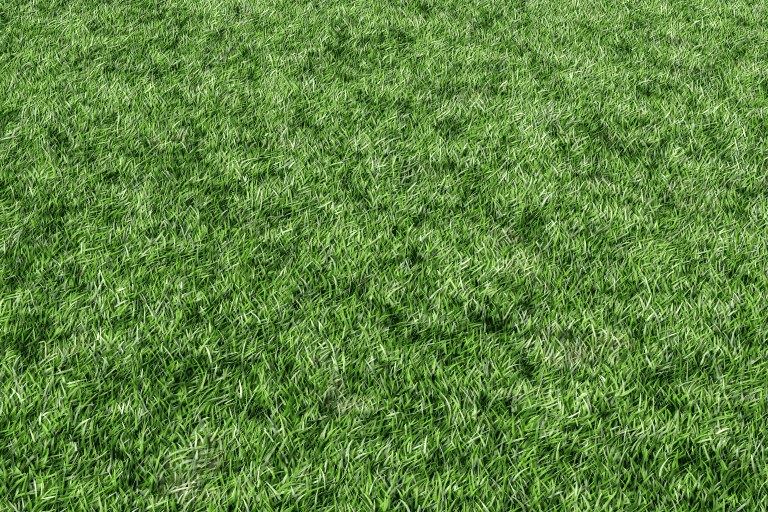
A Shadertoy shader for this texture:

```glsl
// A sunlit lawn receding from the viewer: layers of curved, tapering blades
// are rooted in jittered rows that shrink with distance, then painted from
// the dark undergrowth up, with soft shadows, uneven tufts and pale glints.

const float RECEDE = 0.55;   // loss of scale from the bottom to the top
const float CELL = 0.03;     // spacing of roots within one layer
const int LAYERS = 19;

vec3 hash3(vec2 p) {
    vec3 q = fract(p.xyx * vec3(0.1031, 0.1030, 0.0973));
    q += dot(q, q.yxz + 33.33);
    return fract((q.xxy + q.yzz) * q.zyx);
}

// Gradient noise, about -0.7 to 0.7
float corner(vec2 cell, vec2 offset) {
    float a = 6.2832 * hash3(cell + 71.0).x;
    return dot(vec2(cos(a), sin(a)), offset);
}

float gradientNoise(vec2 p) {
    vec2 i = floor(p), f = p - i;
    vec2 u = f * f * f * (f * (f * 6.0 - 15.0) + 10.0);
    vec2 e = vec2(1.0, 0.0);
    return mix(mix(corner(i, f), corner(i + e, f - e), u.x),
               mix(corner(i + e.yx, f - e.yx), corner(i + 1.0, f - 1.0), u.x), u.y);
}

// Shadow green to sunlit green
vec3 grassRamp(float tone) {
    vec3 c = mix(vec3(0.08, 0.16, 0.045), vec3(0.25, 0.42, 0.13), smoothstep(-0.05, 0.36, tone));
    c = mix(c, vec3(0.34, 0.58, 0.14), smoothstep(0.32, 0.62, tone));
    c = mix(c, vec3(0.48, 0.73, 0.21), smoothstep(0.58, 0.84, tone));
    return mix(c, vec3(0.64, 0.82, 0.40), smoothstep(0.82, 1.2, tone));
}

void mainImage(out vec4 fragColor, in vec2 fragCoord) {
    vec2 p = (fragCoord - vec2(0.5 * iResolution.x, 0.0)) / iResolution.y;
    float scale = 1.0 - RECEDE * p.y;
    vec2 ground = vec2(p.x / scale, -log(scale) / RECEDE);
    float pixel = 1.0 / (iResolution.y * scale);

    // Broad swells, tufts with dark gaps, and dapples within a tuft
    float swell = gradientNoise(ground * vec2(3.5, 6.0) + 9.0);
    float tufts = gradientNoise(ground * vec2(9.0, 15.0))
                + 0.9 * gradientNoise(ground * vec2(20.0, 30.0) + 5.0);
    float dapple = gradientNoise(ground * vec2(48.0, 62.0) + 31.0);
    float light = 0.28 * swell + 0.48 * tufts + 0.42 * dapple
                + 0.20 * (p.y - 0.4) + 0.07 * p.x;
    float comb = 0.7 * gradientNoise(ground * vec2(7.0, 9.0) + 43.0);

    // Worn patches that show dry stalks
    float worn = gradientNoise(ground * vec2(4.0, 7.0) + 17.0)
               + 0.5 * gradientNoise(ground * vec2(13.0, 20.0) + 3.0);
    float dry = smoothstep(0.15, 0.65, worn + 0.15 * p.x - 0.1 * p.y);

    // Undergrowth
    float soil = gradientNoise(ground * 90.0);
    vec3 color = grassRamp(0.2 + 0.25 * soil + light);
    color = mix(color, vec3(0.58, 0.56, 0.38), 0.6 * dry);

    for (int layer = 0; layer < LAYERS; layer++) {
        float height = float(layer) / float(LAYERS - 1);
        vec2 seed = vec2(37.0, 53.0) * float(layer + 1);
        vec2 shift = hash3(seed).xy;
        float pixelRow = floor(ground.y / CELL + shift.y);

        // Far rows first, so that near blades overlap them
        for (int j = 0; j >= -2; j--) {
            float row = pixelRow + float(j);
            float rowScale = exp(-RECEDE * (row + 0.5 - shift.y) * CELL);
            float pixelColumn = floor(p.x / (rowScale * CELL) + shift.x);

            for (int i = -2; i <= 1; i++) {
                vec2 cell = vec2(pixelColumn + float(i), row);
                vec3 place = hash3(cell + seed);
                vec3 look = hash3(cell + seed.yx + 211.0);

                vec2 rootGround = (cell + place.xy - shift) * CELL;
                vec2 root = vec2(rootGround.x * rowScale,
                                 (1.0 - exp(-RECEDE * rootGround.y)) / RECEDE);
                vec2 d = (p - root) / rowScale;

                // Most blades lean to the right, combed by the tufts
                float angle = clamp(mix(-0.6, 1.2, place.z) + comb, -0.64, 1.3);
                float size = mix(0.016, 0.05, look.x);
                float rise = size * cos(angle);
                float t = d.y / rise;
                if (t < 0.0 || t > 1.0) continue;

                // Curved spine, tapering to the tip
                float lean = tan(angle);
                float spine = lean * rise * t * (0.65 + 0.35 * t);
                float slope = lean * (0.65 + 0.7 * t);
                float side = (d.x - spine) * inversesqrt(1.0 + slope * slope);
                float halfWidth = mix(0.0011, 0.0040, fract(look.x * 7.0 + look.z))
                                * sqrt(1.0 - t) * (0.65 + 0.35 * t);
                float ends = smoothstep(0.0, 0.12, t);
                float cover = clamp((halfWidth - abs(side)) / pixel + 0.5, 0.0, 1.0) * ends;
                float shadow = 1.0 - smoothstep(0.0, 0.004, abs(side - 0.0025) - halfWidth);
                color *= 1.0 - 0.27 * shadow * ends * (1.0 - 0.6 * t);

                // Sun on the left face and near the tip
                float face = clamp(-side / max(halfWidth, 0.001), -1.0, 1.0);
                float tone = 0.05 + 0.42 * t + 0.62 * look.y + 0.24 * height
                           + 0.08 * face + light;
                vec3 blade = grassRamp(tone);

                // Green to silvery sheen on lit blades, straw in worn patches
                float gleam = look.z + 0.12 * p.y + 0.2 * dry;
                float gloss = smoothstep(0.54, 0.74, gleam) * smoothstep(0.25, 0.65, tone);
                vec3 sheen = mix(vec3(0.69, 0.81, 0.50), vec3(0.77, 0.83, 0.73),
                                 smoothstep(0.70, 0.86, gleam));
                blade = mix(blade, sheen * (0.45 + 0.6 * tone), 0.74 * gloss);
                vec3 straw = vec3(0.74, 0.73, 0.54) * (0.5 + 0.55 * tone);
                blade = mix(blade, straw, dry * step(0.55, look.y) * 0.5);
                color = mix(color, blade, cover);
            }
        }
    }

    // Distance softens the contrast, strong sun deepens it
    color = mix(color, vec3(0.43, 0.62, 0.24), 0.08 * p.y);
    color = 1.14 * color - vec3(0.046, 0.044, 0.022);
    fragColor = vec4(clamp(color, 0.0, 1.0), 1.0);
}
```
